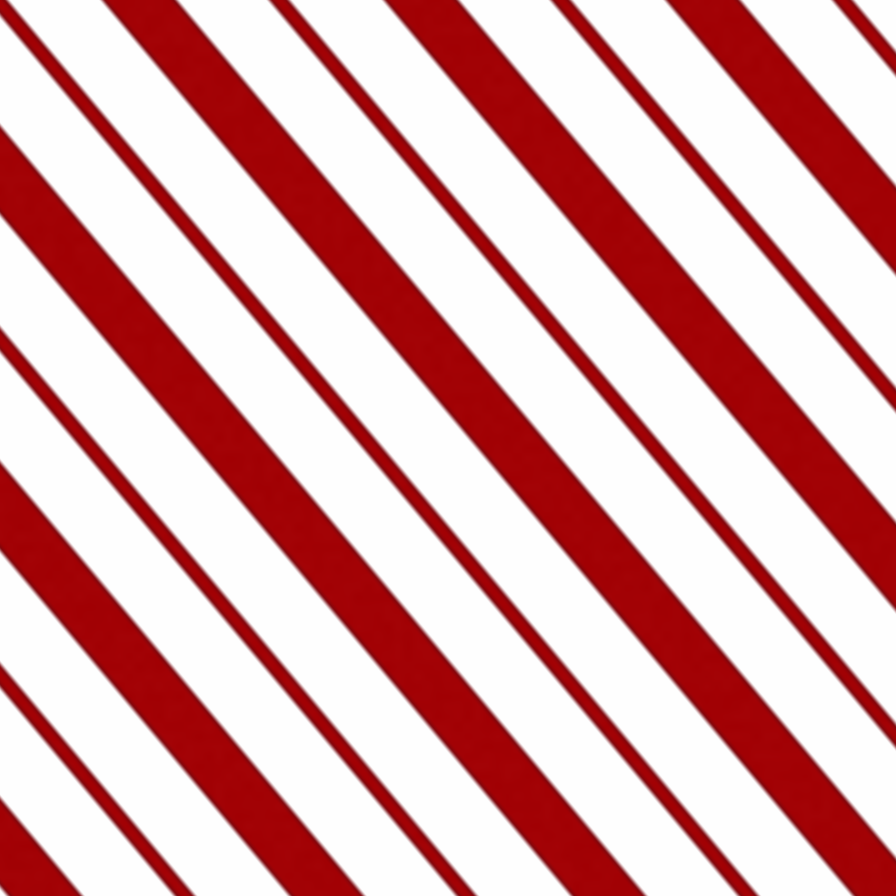
This pattern is drawn by a Shadertoy shader. Its source:

```glsl
#define PERIOD 0.3145      // horizontal stripe spacing
#define SLANT 0.8385       // horizontal run per unit of descent
#define WIDE_PHASE 0.494   // centre of the wide band within a period
#define THIN_PHASE 0.990   // centre of the thin line within a period
#define WIDE_HALF 0.0319   // half widths, measured across the stripe
#define THIN_HALF 0.0086
#define SOFTNESS 0.0032    // half width of the blurred edge
#define RIM_DEPTH 0.0075   // how far the dark rim reaches inward
#define MOTTLE 0.012       // strength of the faint tonal variation
#define WHITE vec3(0.995)
#define RED vec3(0.635, 0.006, 0.018)
#define RIM_RED vec3(0.47, 0.025, 0.05)

float hash(vec2 p) {
    vec3 q = fract(vec3(p.xyx) * 0.1031);
    q += dot(q, q.yzx + 33.33);
    return fract((q.x + q.y) * q.z);
}

float valueNoise(vec2 p) {
    vec2 cell = floor(p);
    vec2 f = fract(p);
    f = f * f * (3.0 - 2.0 * f);
    float low = mix(hash(cell), hash(cell + vec2(1, 0)), f.x);
    float high = mix(hash(cell + vec2(0, 1)), hash(cell + vec2(1, 1)), f.x);
    return mix(low, high, f.y);
}

// Signed distance to a repeating stripe, negative inside
float stripe(float phase, float centre, float halfWidth) {
    float spacing = PERIOD / sqrt(1.0 + SLANT * SLANT);
    return abs(fract(phase - centre + 0.5) - 0.5) * spacing - halfWidth;
}

void mainImage(out vec4 fragColor, in vec2 fragCoord) {
    vec2 uv = fragCoord / iResolution.y;
    float phase = (uv.x - SLANT * (1.0 - uv.y)) / PERIOD;

    // One wide band and one thin line per period
    float d = min(stripe(phase, WIDE_PHASE, WIDE_HALF),
                  stripe(phase, THIN_PHASE, THIN_HALF));

    // Red core with a darker rim and a soft edge
    float soft = max(SOFTNESS, 0.75 / iResolution.y);
    float cover = 1.0 - smoothstep(-soft, soft, d);
    vec3 ink = mix(RIM_RED, RED, smoothstep(0.0, RIM_DEPTH, -d));

    // Faint mottling of the ink
    ink += MOTTLE * (valueNoise(uv * 90.0) - 0.5);

    fragColor = vec4(clamp(mix(WHITE, ink, cover), 0.0, 1.0), 1.0);
}
```
